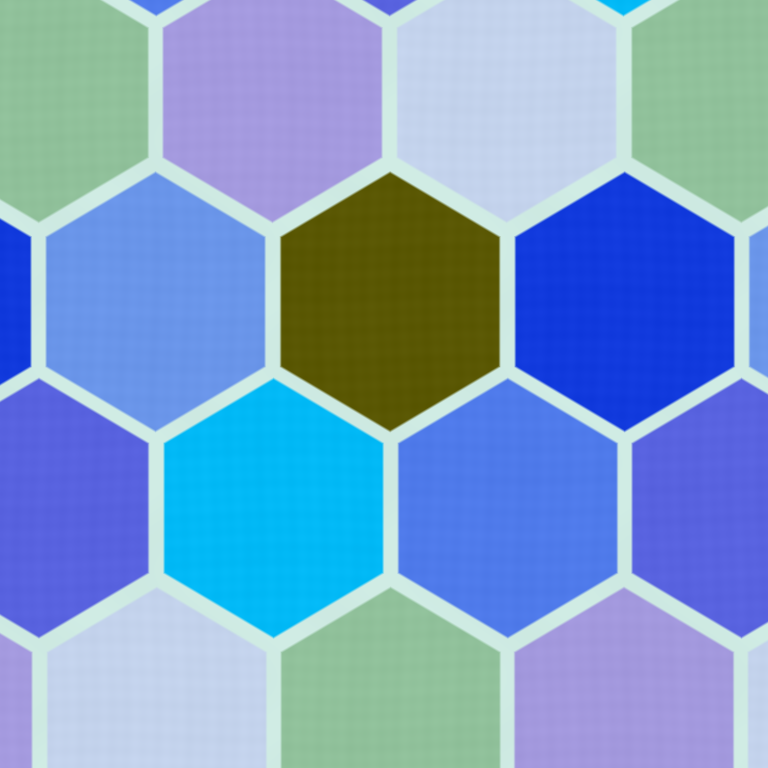
Reproduce this pattern procedurally as a WebGL 2 fragment shader.

```glsl
#version 300 es
precision highp float;
// Pointy-top hexagon tiles in nine repeating colours, with pale grout and a faint woven grain.
uniform vec2 u_resolution;
out vec4 fragColor;

const vec3 GROUT = vec3(0.81, 0.92, 0.89);

// Three rows of three colours, repeated along both lattice axes.
const vec3 TILES[9] = vec3[9](
  vec3(0.35, 0.34, 0.01), vec3(0.06, 0.22, 0.86), vec3(0.42, 0.59, 0.92),
  vec3(0.31, 0.48, 0.92), vec3(0.34, 0.38, 0.87), vec3(0.01, 0.73, 0.97),
  vec3(0.64, 0.60, 0.87), vec3(0.76, 0.82, 0.92), vec3(0.57, 0.76, 0.61));

// Centre of the nearest hexagon; neighbours in a row are one unit apart.
vec2 hexCentre(vec2 p) {
  vec2 s = vec2(1.0, sqrt(3.0));
  vec2 a = floor(p / s + 0.5) * s;
  vec2 b = (floor(p / s) + 0.5) * s;
  return distance(p, a) < distance(p, b) ? a : b;
}

// Distance inward from the shared edge of the cell.
float hexInset(vec2 p) {
  p = abs(p);
  return 0.5 - max(p.x, dot(p, vec2(0.5, 0.866)));
}

// Fine threads running along x, with slow drift along y.
float threads(vec2 p, float phase) {
  return sin(p.y * 95.0 + phase + sin(p.x * 5.0 + phase))
       + 0.6 * sin(p.y * 41.0 + phase * 2.3 + sin(p.x * 3.0))
       + 0.5 * sin(p.y * 13.0 + phase * 1.7);
}

void main() {
  vec2 uv = gl_FragCoord.xy / u_resolution;

  // Lattice space: rows count downward and are slightly stretched.
  vec2 p = (uv - vec2(0.508, 0.608)) * vec2(1.0, -0.866) / vec2(0.3047, 0.2705);
  vec2 centre = hexCentre(p);
  vec2 local = p - centre;
  float row = floor(centre.y / 0.866 + 0.5);
  float col = floor(centre.x - row * 0.5 + 0.5);
  int index = int(mod(col, 3.0) + 3.0 * mod(row, 3.0));

  // Grain differs from tile to tile.
  float phase = col * 2.7 + row * 4.1;
  float grain = threads(local, phase) + threads(local.yx, phase + 1.9);
  vec3 tile = TILES[index] + 0.0035 * grain + 0.006 * sin(phase * 3.0);

  // Grout line with a soft edge and slightly uneven tile placement.
  vec2 shift = 0.003 * vec2(sin(phase * 5.0), cos(phase * 7.0));
  float soft = max(0.007, 2.5 / min(u_resolution.x, u_resolution.y));
  float mask = smoothstep(-soft, soft, hexInset(local - shift) - 0.032);
  vec3 grout = GROUT + 0.006 * sin(p.x * 9.0 + 2.0 * sin(p.y * 7.0));

  fragColor = vec4(mix(grout, tile, mask), 1.0);
}
```
